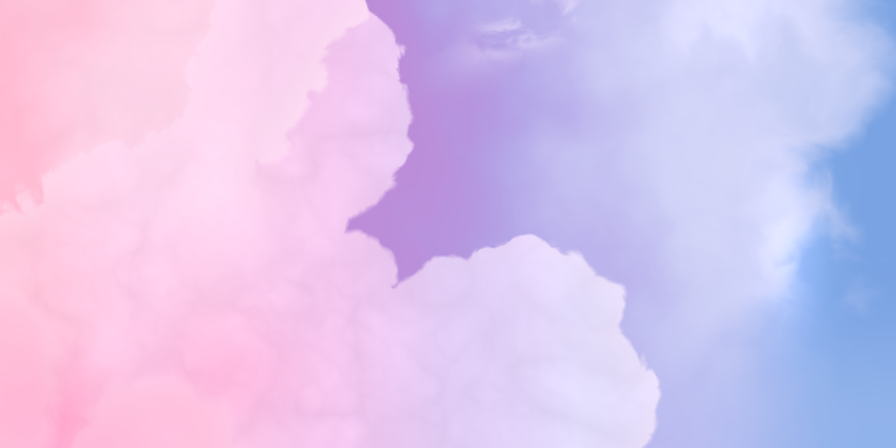
A Shadertoy shader for this texture:

```glsl
#define EDGE_SOFT 0.007
#define LOBE_SIZE 0.065
#define RIM_WIDTH 0.045
#define SHADE_DEPTH 0.075
#define HAZE_DENSITY 0.88
#define HAZE_COLOR vec3(0.86, 0.86, 0.98)
#define ROSE vec3(1.00, 0.73, 0.82)
#define HOT_PINK vec3(1.00, 0.58, 0.76)
#define BLUSH_WHITE vec3(1.00, 0.90, 0.96)

float hash(vec2 p) {
    return fract(sin(dot(p, vec2(127.1, 311.7))) * 43758.5453);
}

float noise(vec2 p) {
    vec2 i = floor(p), f = fract(p);
    f = f * f * f * (f * (f * 6.0 - 15.0) + 10.0);
    return mix(mix(hash(i), hash(i + vec2(1, 0)), f.x),
               mix(hash(i + vec2(0, 1)), hash(i + vec2(1, 1)), f.x), f.y);
}

float fbm(vec2 p) {
    float sum = 0.0, amp = 0.5;
    for (int i = 0; i < 5; i++) {
        sum += amp * noise(p);
        p = mat2(1.6, 1.2, -1.2, 1.6) * p + 7.3;
        amp *= 0.5;
    }
    return sum;
}

// Rounded lobes separated by sharp creases
float billow(vec2 p) {
    float sum = 0.0, amp = 0.5;
    for (int i = 0; i < 5; i++) {
        sum += amp * abs(2.0 * noise(p) - 1.0);
        p = mat2(1.6, 1.2, -1.2, 1.6) * p + 3.1;
        amp *= 0.48;
    }
    return sum;
}

float glow(vec2 p, vec2 center, vec2 radius) {
    vec2 q = (p - center) / radius;
    return exp(-dot(q, q));
}

float disc(vec2 p, float x, float y, float r) {
    return length(p - vec2(x, y)) - r;
}

float cover(float d, float soft) {
    return 1.0 - smoothstep(-soft, soft, d);
}

float rim(float d) {
    return exp(-max(-d, 0.0) / RIM_WIDTH);
}

vec3 skyColor(vec2 p, vec2 warp) {
    float x = p.x + 0.3 * warp.x + 0.12 * (p.y - 0.6);
    vec3 c = mix(vec3(0.74, 0.55, 0.85), vec3(0.68, 0.63, 0.90), smoothstep(0.8, 1.22, x));
    c = mix(c, vec3(0.66, 0.70, 0.93), smoothstep(1.2, 1.6, x));
    vec3 blue = mix(vec3(0.57, 0.70, 0.92), vec3(0.48, 0.64, 0.89), smoothstep(0.05, 0.4, p.y));
    c = mix(c, blue, smoothstep(1.55, 1.88, p.x));

    // Broad haze with a ragged right side
    float n = fbm(p * 5.0 + 1.2 * warp + 11.0);
    float edge = 1.79 + 0.19 * smoothstep(0.62, 0.9, p.y)
               + 0.06 * glow(p, vec2(p.x, 0.47), vec2(1.0, 0.16))
               - 0.10 * (1.0 - smoothstep(0.0, 0.35, p.y));
    float d = p.x - edge + 0.36 * (n - 0.48);
    float soft = mix(0.26, 0.07, smoothstep(0.1, 0.45, p.y)) + 0.06 * smoothstep(0.6, 0.85, p.y);
    float density = smoothstep(0.98, 1.60, x) * cover(d, soft);
    density *= mix(0.5, 1.0, smoothstep(0.0, 0.55, p.y)) * (0.76 + 0.42 * n);
    c = mix(c, HAZE_COLOR, HAZE_DENSITY * density);
    float flare = glow(p, vec2(1.77, 0.45), vec2(0.08, 0.2)) + 0.8 * glow(p, vec2(1.64, 0.92), vec2(0.13, 0.12));
    c += 0.09 * flare * smoothstep(0.3, 0.65, n);

    // Torn wisp near the top
    vec2 w = mat2(0.88, -0.47, 0.47, 0.88) * (p - vec2(1.17, 0.94));
    float strands = fbm(w * vec2(9.0, 15.0) + 2.0 * warp + 4.0);
    float body = glow(w, vec2(0.0, 0.0), vec2(0.14, 0.05)) + 0.6 * glow(p, vec2(1.22, 0.97), vec2(0.08, 0.06));
    float wisp = min(body, 1.0) * smoothstep(0.22, 0.55, strands);
    return mix(c, vec3(0.90, 0.86, 0.98), 0.85 * wisp);
}

vec3 cloudColor(vec2 p, float lobes) {
    vec3 c = mix(vec3(1.0, 0.77, 0.85), vec3(0.99, 0.80, 0.92), smoothstep(0.0, 0.36, p.x));
    c = mix(c, vec3(0.95, 0.77, 0.93), smoothstep(0.42, 0.78, p.x));
    c = mix(c, vec3(0.87, 0.80, 0.96), smoothstep(0.7, 1.08, p.x));
    c = mix(c, vec3(0.88, 0.86, 0.98), smoothstep(1.08, 1.35, p.x));
    c = mix(c, HOT_PINK, 0.7 * glow(p, vec2(0.1, 0.02), vec2(0.16, 0.17)));
    c = mix(c, HOT_PINK, 0.32 * glow(p, vec2(0.5, 0.16), vec2(0.17, 0.14)));
    c = mix(c, BLUSH_WHITE, 0.35 * glow(p, vec2(0.4, 0.57), vec2(0.28, 0.12)));
    return c + SHADE_DEPTH * (lobes - 0.27);
}

void mainImage(out vec4 fragColor, in vec2 fragCoord) {
    vec2 p = fragCoord / iResolution.y;
    p.x *= 2.0 * iResolution.y / iResolution.x;
    vec2 warp = vec2(fbm(p * 5.0), fbm(p * 5.0 + 19.0)) - 0.48;
    float lobes = billow(p * 8.0 + warp);
    float bumps = LOBE_SIZE * (lobes - 0.25);
    vec2 q = p + 0.045 * warp;

    // Upper tower, lower bank and the solid left side
    float tower = min(disc(q, 0.60, 0.90, 0.21), disc(q, 0.742, 0.714, 0.165));
    tower = min(tower, min(disc(q, 0.812, 0.583, 0.062), disc(q, 0.805, 0.895, 0.065)));
    float bank = min(disc(q, 0.80, 0.388, 0.094), disc(q, 0.86, 0.115, 0.26));
    bank = min(bank, min(disc(q, 1.016, 0.245, 0.182), disc(q, 1.133, 0.284, 0.167)));
    bank = min(bank, min(disc(q, 1.276, 0.297, 0.108), disc(q, 1.224, 0.089, 0.234)));
    float d = min(min(tower, bank), q.x - 0.77) - bumps;

    vec3 cloud = cloudColor(p, lobes);
    cloud = mix(cloud, BLUSH_WHITE, 0.25 * rim(d) * smoothstep(0.9, 1.2, p.x));

    // Bright crest in front of the tower
    float crest = q.x - 0.79 + 0.55 * (1.0 - q.y) - bumps * 2.0;
    float crestLight = cover(crest, 0.014) * smoothstep(0.5, 0.74, p.y) * smoothstep(0.15, 0.48, p.x);
    cloud = mix(cloud, BLUSH_WHITE, (0.35 + 0.35 * rim(crest)) * crestLight);

    // Distant rose layer behind the ridge
    float ridge = min(q.y - 0.53 - 0.49 * q.x, 0.44 + 0.2 * (q.y - 0.8) - q.x) - bumps * 1.8;
    cloud = mix(cloud, BLUSH_WHITE, 0.5 * rim(ridge) * cover(ridge, 0.02) * cover(p.x - 0.55, 0.1));
    vec3 rose = mix(ROSE, vec3(0.99, 0.83, 0.91), smoothstep(-0.05, 0.36, p.x + 0.3 * warp.x));
    cloud = mix(rose + 0.5 * SHADE_DEPTH * (lobes - 0.27), cloud, cover(ridge, 0.014));

    // Soft puffs along the bottom left
    float puff = min(disc(q, 0.34, -0.04, 0.19), disc(q, -0.06, 0.16, 0.19)) - bumps;
    vec3 puffColor = mix(vec3(1.0, 0.73, 0.84), vec3(1.0, 0.81, 0.90), rim(puff));
    cloud = mix(cloud, puffColor, 0.6 * cover(puff, 0.025));

    vec3 color = mix(skyColor(p, warp), cloud, cover(d, EDGE_SOFT));
    fragColor = vec4(clamp(color, 0.0, 1.0), 1.0);
}
```
